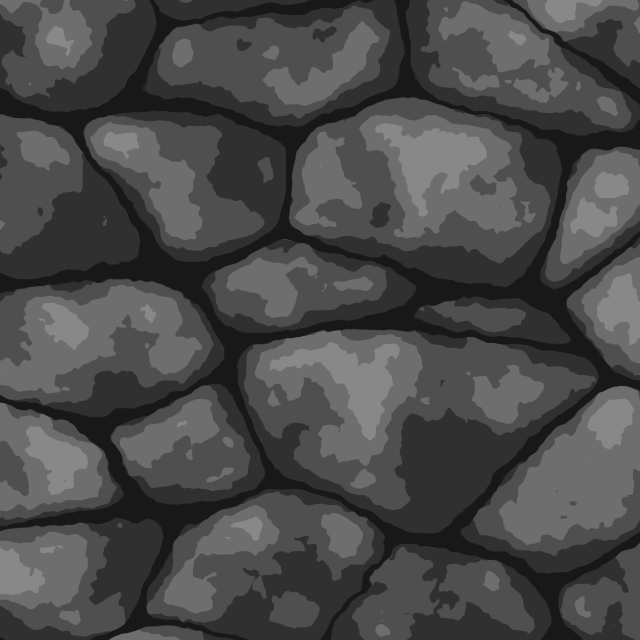
A Shadertoy shader for this texture:

```glsl
// Dry stone wall in five flat greys: a weighted cellular pattern gives wide,
// rounded stones with dark joints; each stone's dome, light from the upper
// left and layered noise form one tone, which is cut into ragged steps.

const vec2  STONE_GRID    = vec2(3.0, 4.8);   // stones across and up the canvas
const float JITTER        = 0.70;             // how irregularly stones are laid
const float SIZE_SPREAD   = 0.42;             // difference in stone sizes
const float CORNER_SHARP  = 78.0;             // lower values round the corners
const float JOINT_MIN     = 0.0015;           // half width of the joints
const float JOINT_VARY    = 0.0095;
const float RIM_WIDTH     = 0.044;            // shaded edge of each stone
const float RIM_TONE      = 1.35;
const float DOME_TONE     = 1.75;
const float LIGHT_TONE    = 0.7;
const float PATCH_TONE    = 5.6;
const float PATCH_SCALE   = 10.5;
const float TEETH_SCALE   = 105.0;            // ragged edges of the grey steps
const float TEETH_SIZE    = 0.0085;
const vec2  LIGHT_DIR     = vec2(-0.45, 0.89);

const float GREY_JOINT  = 0.095;
const float GREY_SHADOW = 0.19;
const float GREY_MID    = 0.31;
const float GREY_LIGHT  = 0.43;
const float GREY_BRIGHT = 0.535;

vec3 hash3(vec2 p) {
    vec3 h = fract(p.xyx * vec3(0.1031, 0.1030, 0.0973));
    h += dot(h, h.yxz + 33.33);
    return fract((h.xxy + h.yzz) * h.zyx);
}

float valueNoise(vec2 p) {
    vec2 cell = floor(p), f = fract(p);
    f = f * f * (3.0 - 2.0 * f);
    float low  = mix(hash3(cell).x, hash3(cell + vec2(1, 0)).x, f.x);
    float high = mix(hash3(cell + vec2(0, 1)).x, hash3(cell + vec2(1, 1)).x, f.x);
    return mix(low, high, f.y);
}

// Random offset of about -0.5 to 0.5 on both axes
vec2 offsetNoise(vec2 p) {
    return vec2(valueNoise(p), valueNoise(p + 53.0)) - 0.5;
}

float layeredNoise(vec2 p) {
    float sum = 0.0, weight = 0.5, total = 0.0;
    for (int i = 0; i < 4; i++) {
        sum += weight * valueNoise(p);
        total += weight;
        weight *= 0.48;
        p = mat2(1.6, 1.2, -1.2, 1.6) * p + 17.3;
    }
    return sum / total;
}

// Vector from q to the stone centre of a cell, and its weighted distance
vec3 stoneAt(vec2 cell, vec2 q) {
    vec3 h = hash3(cell + 41.0);
    float rowShift = 0.5 * mod(cell.y, 2.0) - 0.25;
    vec2 toCentre = cell + 0.5 + vec2(rowShift, 0.0) + JITTER * (h.xy - 0.5) - q;
    return vec3(toCentre, dot(toCentre, toCentre) - SIZE_SPREAD * h.z);
}

// Rounded distance to the stone's edge in canvas units; finds its cell and centre
float stoneEdge(vec2 p, out vec2 stoneCell, out vec2 fromCentre) {
    vec2 q = p * STONE_GRID, base = floor(q);
    vec3 nearest = vec3(0.0, 0.0, 1e3);
    for (int y = -2; y <= 2; y++)
    for (int x = -2; x <= 2; x++) {
        vec2 cell = base + vec2(x, y);
        vec3 stone = stoneAt(cell, q);
        if (stone.z < nearest.z) {
            nearest = stone;
            stoneCell = cell;
        }
    }
    float edgeSum = 1e-9;
    for (int y = -2; y <= 2; y++)
    for (int x = -2; x <= 2; x++) {
        vec2 cell = base + vec2(x, y);
        if (cell == stoneCell) continue;
        vec3 other = stoneAt(cell, q);
        float slope = length((other.xy - nearest.xy) * STONE_GRID);
        float dist = 0.5 * (other.z - nearest.z) / max(slope, 0.01);
        edgeSum += exp(-CORNER_SHARP * dist);
    }
    fromCentre = -nearest.xy / STONE_GRID;
    return -log(edgeSum) / CORNER_SHARP;
}

float above(float value, float limit, float blur) {
    return smoothstep(limit - blur, limit + blur, value);
}

void mainImage(out vec4 fragColor, in vec2 fragCoord) {
    vec2 uv = fragCoord / iResolution.y;

    // Bend the outlines broadly, then roughen them finely
    vec2 teeth = TEETH_SIZE * offsetNoise(uv * TEETH_SCALE);
    vec2 bent = uv + 0.055 * offsetNoise(uv * 6.0) + 0.010 * offsetNoise(uv * 38.0 + 9.0);
    vec2 stoneCell, fromCentre;
    float edge = stoneEdge(bent + 0.4 * teeth, stoneCell, fromCentre);

    // Continuous tone of the stone face
    float dome = smoothstep(0.0, RIM_WIDTH, edge);
    float light = clamp(dot(fromCentre, LIGHT_DIR) / 0.1, -1.2, 1.2);
    float patches = layeredNoise((uv + teeth) * PATCH_SCALE) - 0.5;
    float ownTone = 0.6 * (hash3(stoneCell + 7.0).y - 0.5);
    float tone = RIM_TONE + DOME_TONE * dome + LIGHT_TONE * light
               + PATCH_TONE * patches * mix(0.75, 1.0, dome) + ownTone;

    // Cut the tone into flat greys
    float blur = clamp(0.6 * fwidth(tone), 0.001, 0.3);
    float grey = mix(GREY_SHADOW, GREY_MID, above(tone, 2.0, blur));
    grey = mix(grey, GREY_LIGHT, above(tone, 3.0, blur));
    grey = mix(grey, GREY_BRIGHT, above(tone, 4.0, blur));

    // Lay the joints of varying width over the stones
    float joint = JOINT_MIN + JOINT_VARY * valueNoise(uv * 7.0 + 31.0);
    grey = mix(GREY_JOINT, grey, above(edge, joint, 0.8 / iResolution.y));

    fragColor = vec4(vec3(grey), 1.0);
}
```
